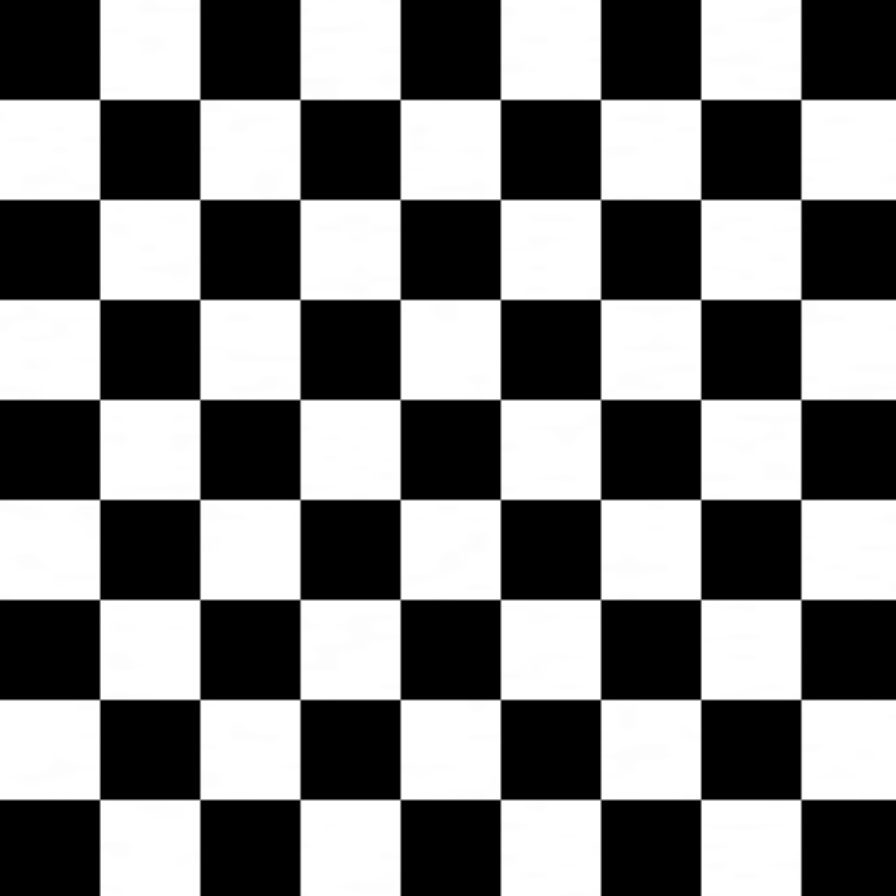
Reproduce this pattern procedurally as a Shadertoy shader.

```glsl
// Black and white checkerboard, anchored at the top left, with soft thin grey seams.

const vec2 CELL = vec2(0.1118, 0.1116);   // square size in canvas units
const float SEAM_WIDTH = 0.0029;          // width of the grey ramp between squares
const vec3 BLACK = vec3(0.0);
const vec3 WHITE = vec3(1.0);
const float SMUDGE_DEPTH = 0.010;         // faint unevenness of the white squares
const vec2 SMUDGE_SCALE = vec2(30.0, 90.0);

float hash(vec2 p) {
    p = fract(p * vec2(0.1031, 0.1137));
    p += dot(p, p.yx + 33.33);
    return fract((p.x + p.y) * p.x * 17.0);
}

float valueNoise(vec2 p) {
    vec2 i = floor(p);
    vec2 f = fract(p);
    f = f * f * (3.0 - 2.0 * f);
    float low = mix(hash(i), hash(i + vec2(1.0, 0.0)), f.x);
    float high = mix(hash(i + vec2(0.0, 1.0)), hash(i + 1.0), f.x);
    return mix(low, high, f.y);
}

// Signed distance to the nearest grid line, in cells: positive in even cells.
vec2 gridDistance(vec2 cells) {
    return 0.5 - abs(mod(cells + 0.5, 2.0) - 1.0);
}

void mainImage(out vec4 fragColor, in vec2 fragCoord) {
    vec2 uv = fragCoord / iResolution.xy;
    vec2 fromTopLeft = vec2(uv.x, 1.0 - uv.y);

    // Keep the outer border clear of seams
    vec2 cells = max(fromTopLeft / CELL, 0.1);

    // Antialiased parity per axis; the product gives the checker
    vec2 halfRamp = 0.5 * max(vec2(SEAM_WIDTH), 1.0 / iResolution.xy);
    vec2 parity = clamp(gridDistance(cells) * CELL / halfRamp, -1.0, 1.0);
    float light = 0.5 - 0.5 * parity.x * parity.y;

    // Barely visible horizontal smudges on the white
    float smudge = smoothstep(0.6, 1.0, valueNoise(uv * SMUDGE_SCALE));
    vec3 white = WHITE - SMUDGE_DEPTH * smudge;

    fragColor = vec4(mix(BLACK, white, light), 1.0);
}
```
